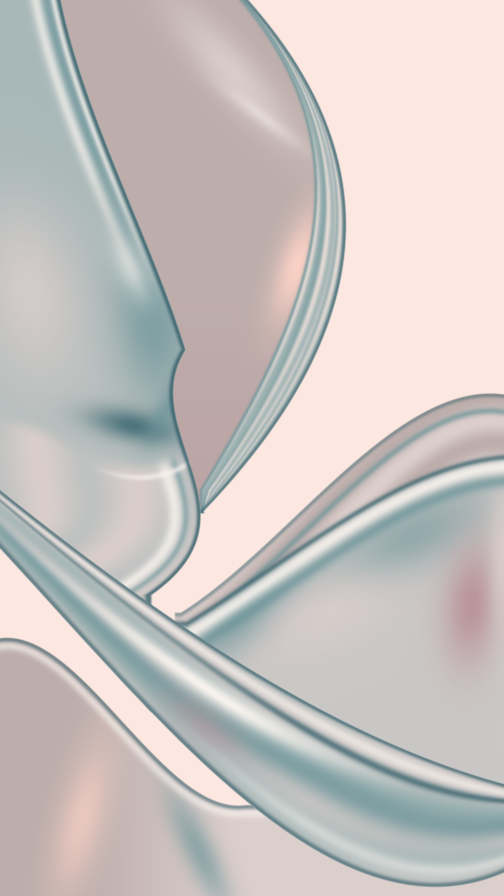
Give the GLSL for this background, as a Shadertoy shader.

```glsl
// Translucent glass petals and a sweeping glass ribbon over a warm cream backdrop.

const vec2 CANVAS = vec2(4.32, 7.68);
const vec3 CREAM = vec3(.99, .91, .88);
const vec3 WHITE = vec3(.97, .95, .93);
const vec3 PALE = vec3(.86, .81, .80);
const vec3 TAUPE = vec3(.74, .68, .67);
const vec3 MIST = vec3(.66, .72, .72);
const vec3 TEAL = vec3(.42, .58, .60);
const vec3 DEEP = vec3(.22, .38, .42);
const vec3 ROSE = vec3(.72, .55, .58);
const vec3 PEACH = vec3(1, .83, .78);

// Cubic through four evenly spaced heights, t in 0..1
float cubic(float t, vec4 h) {
  float s = 3. * t, a = s - 1., b = s - 2., c = s - 3.;
  return dot(h, vec4(-a*b*c / 6., s*b*c / 2., -s*a*c / 2., s*a*b / 6.));
}

// Approximate signed distance to a cubic graph, positive below it
float under(vec2 p, float from, float to, vec4 h) {
  float len = to - from, e = .01;
  float t = clamp((p.x - from) / len, 0., 1.);
  float slope = (cubic(t + e, h) - cubic(t - e, h)) / (2. * e * len);
  return (cubic(t, h) - p.y) * inversesqrt(1. + slope * slope);
}

float fill(float d, float px) { return smoothstep(-px, px, d); }

float line(float d, float at, float width) {
  float k = (d - at) / width;
  return exp(-k * k);
}

void tint(inout vec3 col, vec3 ink, float amount) { col = mix(col, ink, amount); }

// Soft rotated ellipse: centre in xy, radii in zw
void spot(inout vec3 col, vec2 p, vec3 ink, float amount, vec4 oval, float angle) {
  vec2 q = p - oval.xy, r = vec2(cos(angle), sin(angle));
  q = vec2(dot(q, r), dot(q, vec2(-r.y, r.x))) / oval.zw;
  tint(col, ink, amount * exp(-dot(q, q)));
}

vec3 petal(vec3 back, vec2 p, float px) {
  float outer = under(p.yx, 3.3, 7.68, vec4(1.75, 2.76, 2.92, 2.13));
  float inner = under(p.yx, 3.48, 7.68, vec4(1.73, 2.46, 2.7, 2.07));
  // Matte body
  vec3 body = mix(TAUPE, ROSE, .25 * smoothstep(5.5, 3.5, p.y));
  spot(body, p, PALE, .9, vec4(2, 7.05, .75, .2), -.85);
  spot(body, p, WHITE, .45, vec4(2.25, 6.68, .4, .06), -.65);
  spot(body, p, PEACH, .9, vec4(2.55, 5.4, .5, .17), 1.25);
  // Layered clear rim
  float u = clamp(-inner / max(outer - inner, .01), 0., 1.);
  vec3 rim = mix(MIST, CREAM, .5 + .5 * cos(u * 17. + .4 * sin(p.y * 2.)));
  tint(rim, TEAL, .7 * line(u, .3, .1) + .6 * line(u, .72, .07));
  vec3 col = mix(rim, body, fill(inner, px));
  tint(col, TEAL, .75 * line(inner, 0., .018));
  tint(col, DEEP, .65 * line(outer, .015, .018));
  return mix(back, col, fill(min(outer, p.y - 3.28), px));
}

vec3 blade(vec3 back, vec2 p, float px) {
  float upper = under(p.yx, 4.68, 7.68, vec4(1.59, 1.22, .82, .52));
  float lower = under(p.yx, 2.58, 4.68, vec4(1.3, 1.72, 1.54, 1.59));
  float edge = p.y > 4.68 ? upper : lower;
  float bowl = under(p, 0., 1.6, vec4(4.13, 3.93, 3.72, 3.85));
  float high = smoothstep(4.9, 6.6, p.y);
  // Tinted upper volume
  vec3 col = mix(mix(MIST, PALE, .3), MIST, high);
  spot(col, p, PALE, .75, vec4(.25, 5.2, .4, .75), .2);
  spot(col, p, TEAL, .75, vec4(1.3, 4.95, .32, .75), .15);
  spot(col, p, WHITE, .55, vec4(1.12, 5.4, .13, .3), .4);
  tint(col, TEAL, .7 * high * line(edge, .12, .06));
  tint(col, WHITE, .7 * high * (line(edge, .06, .025) + line(edge, .21, .05)));
  // Pale bowl with curved folds
  vec3 dish = mix(PALE, MIST, .3 + .25 * sin(edge * 8. + p.y * 2.));
  tint(dish, TEAL, .6 * line(edge, .13, .03));
  tint(dish, WHITE, .8 * line(edge, .22, .06));
  tint(col, dish, smoothstep(-.05, .12, bowl));
  spot(col, p, mix(DEEP, TEAL, .3), .95, vec4(1.15, 4.03, .38, .13), -.2);
  spot(col, p, TEAL, .7, vec4(1.42, 4.15, .3, .1), 1.1);
  tint(col, WHITE, .7 * line(bowl, .12, .025) * smoothstep(.7, 1.3, p.x));
  tint(col, DEEP, .8 * line(edge, .015, .022));
  return mix(back, col, fill(edge, px));
}

vec3 shell(vec3 back, vec2 p, float px) {
  float top = under(p, 1.55, 4.32, vec4(2.43, 3.2, 4, 4.3));
  float fold = under(p, 1.6, 4.32, vec4(2.33, 2.93, 3.48, 3.76));
  // Hollow interior
  vec3 col = mix(MIST, PALE, .65);
  spot(col, p, TEAL, .75, vec4(2.1, 2.4, .6, .22), .7);
  spot(col, p, TEAL, .6, vec4(3.5, 3.05, .75, .28), .5);
  spot(col, p, PALE, .8, vec4(2.85, 2.45, .65, .3), .4);
  spot(col, p, ROSE, .85, vec4(4.05, 2.5, .24, .5), -.1);
  spot(col, p, PALE, .8, vec4(4.32, 2.9, .12, .7), 0.);
  tint(col, TEAL, .7 * line(fold, .2, .06));
  tint(col, WHITE, .85 * line(fold, .08, .06));
  // Rolled upper lip
  vec3 lip = mix(TAUPE, PALE, .5 + .5 * sin(top * 16. + p.x));
  tint(lip, TEAL, .65 * line(top, .15, .03));
  col = mix(lip, col, fill(fold, px));
  tint(col, DEEP, .7 * line(fold, 0., .025) + .45 * line(top, .015, .02));
  return mix(back, col, fill(min(top, p.x - 1.5), px));
}

vec3 base(vec3 back, vec2 p, float px) {
  float d = under(p, 0., 2.1, vec4(2.21, 1.86, 1.13, .78));
  vec3 col = mix(TAUPE, PALE, smoothstep(.5, 2.2, p.x));
  spot(col, p, PEACH, .65, vec4(.7, .65, .2, .65), -.25);
  spot(col, p, TEAL, .65, vec4(1.7, .4, .14, .55), .45);
  tint(col, WHITE, .6 * line(d, .07, .04));
  tint(col, DEEP, .55 * line(d, .015, .022));
  return mix(back, col, fill(d, px));
}

vec3 ribbon(vec3 back, vec2 p, float px) {
  float top = under(p, 0., 4.32, vec4(3.48, 2.4, 1.53, .96));
  float low = -under(p, 0., 4.32, vec4(2.98, 1.43, .3, .2));
  float v = clamp(top / max(top + low, .01), 0., 1.);
  float right = smoothstep(1.2, 2.8, p.x);
  vec3 col = mix(MIST, PALE, .4 + .4 * sin(v * 13. + .5 * sin(p.x * 2.)));
  tint(col, TEAL, .75 * line(v, .68 - .2 * right, .15));
  spot(col, p, ROSE, .4, vec4(1.75, 1.45, .4, .15), -.7);
  tint(col, WHITE, line(v, .6 - .11 * p.x, .09) * line(p.x, 1.8, 1.2));
  tint(col, DEEP, .75 * line(v, .2, .035) * mix(.6, 1., right));
  tint(col, WHITE, .6 * line(v, .1, .04) + .5 * right * line(v, .86, .06));
  tint(col, DEEP, .7 * line(top, .01, .022) + .65 * line(low, .015, .025));
  // The base shows below the lower edge
  back = mix(back, base(CREAM, p, px), fill(-low, px));
  return mix(back, col, fill(min(top, low), px));
}

void mainImage(out vec4 fragColor, in vec2 fragCoord) {
  vec2 p = fragCoord / iResolution.xy * CANVAS;
  float px = CANVAS.x / iResolution.x;
  vec3 col = blade(petal(CREAM, p, px), p, px);
  fragColor = vec4(ribbon(shell(col, p, px), p, px), 1);
}
```
